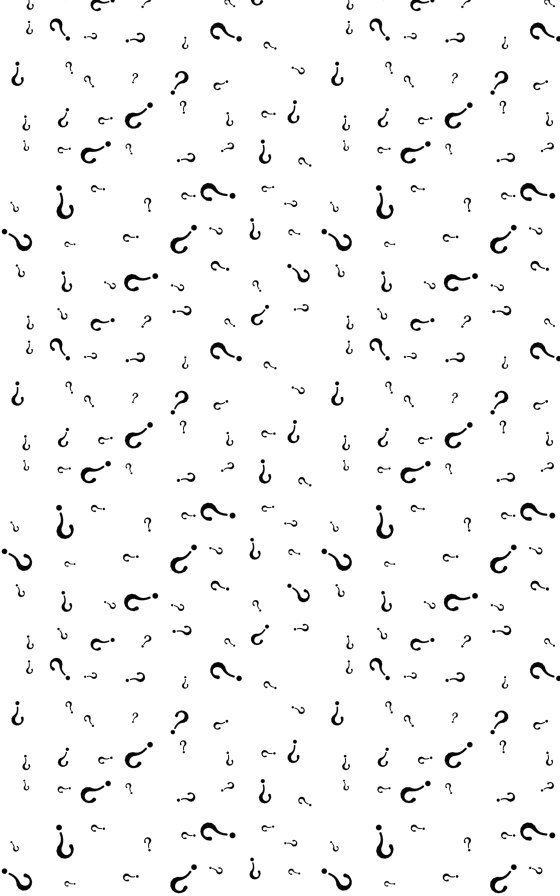
Give the GLSL for this pattern, as a WebGL 1 fragment shader.

```glsl
precision highp float;

// Scattered hooked strokes with dots, black on white, in a tile that repeats.
// Each cell of a jittered grid holds one turned and scaled mark; a hook is a
// chain of tapered capsules along an arc that runs on into a curved stem.

uniform vec2 u_resolution;

const float TAU = 6.2831853;
const float TILE_WIDTH = 0.571;   // tile side, in canvas widths
const float TILE_CELLS = 8.0;     // cells along a tile side
const int HOOK_STEPS = 14;
const vec3 PAPER = vec3(1.0);
const vec3 INK = vec3(0.015);

// Two random values in 0..1 for a cell and a seed.
vec2 hash2(vec2 cell, float seed) {
  vec3 q = fract(vec3(cell.xyx + seed * 7.31) * vec3(0.1031, 0.1030, 0.0973));
  q += dot(q, q.yzx + 33.33);
  return fract((q.xx + q.yz) * q.zy);
}

vec2 rotate(vec2 p, float angle) {
  float c = cos(angle), s = sin(angle);
  return vec2(c * p.x - s * p.y, s * p.x + c * p.y);
}

// Distance to a segment whose radius changes from ra to rb.
float taperedCapsule(vec2 p, vec2 a, vec2 b, float ra, float rb) {
  vec2 ab = b - a;
  float h = clamp(dot(p - a, ab) / dot(ab, ab), 0.0, 1.0);
  return length(p - a - ab * h) - mix(ra, rb, h);
}

// Centre line of the hook for t in 0..1: an arc, then a quadratic curve.
vec2 hookSpine(float t) {
  const float ARC_SHARE = 0.68;
  if (t < ARC_SHARE) {
    float angle = radians(mix(200.0, -50.0, t / ARC_SHARE));
    return vec2(0.0, 0.25) + 0.19 * vec2(cos(angle), sin(angle));
  }
  float s = (t - ARC_SHARE) / (1.0 - ARC_SHARE);
  vec2 start = vec2(0.122, 0.104), bend = vec2(-0.02, -0.015), tip = vec2(0.0, -0.25);
  return mix(mix(start, bend, s), mix(bend, tip, s), s);
}

// Half width of the stroke: a blob at the start, heavy on the right, thin tip.
float strokeRadius(float t) {
  float offset = (t - 0.52) / 0.2;
  float blob = 1.0 - smoothstep(0.0, 0.15, t);
  return 0.03 + 0.045 * exp(-offset * offset) + 0.025 * blob;
}

// Distance to a mark of length one, centred on the origin.
float markDistance(vec2 p) {
  float d = length(p - vec2(0.0, -0.42)) - 0.08;
  vec2 from = hookSpine(0.0);
  float fromRadius = strokeRadius(0.0);
  for (int i = 1; i <= HOOK_STEPS; i++) {
    float t = float(i) / float(HOOK_STEPS);
    vec2 to = hookSpine(t);
    float toRadius = strokeRadius(t);
    d = min(d, taperedCapsule(p, from, to, fromRadius, toRadius));
    from = to;
    fromRadius = toRadius;
  }
  return d;
}

// Mark length in cells: large ones keep apart, some small ones are left out.
float markSize(vec2 cell) {
  vec2 pick = hash2(cell, 1.0);
  float slot = mod(cell.x + 3.0 * cell.y, 8.0);
  float small = mix(0.27, 0.40, pick.y) * step(0.12, pick.x);
  float medium = mix(0.45, 0.56, pick.y);
  float large = pick.x < 0.5 ? mix(0.82, 0.93, pick.y) : mix(0.58, 0.70, pick.y);
  if (mod(slot, 4.0) < 0.5) return large;
  if (mod(slot, 4.0) > 1.5 && mod(slot, 4.0) < 2.5 && pick.x > 0.45) return medium;
  return small;
}

// Distance to the nearest mark, in cells.
float scatterDistance(vec2 p) {
  vec2 home = floor(p);
  float d = 1.0;
  for (int y = -1; y <= 1; y++) {
    for (int x = -1; x <= 1; x++) {
      vec2 cell = home + vec2(float(x), float(y));
      vec2 id = mod(cell, TILE_CELLS);
      float size = markSize(id);
      vec2 jitter = (hash2(id, 2.0) - 0.5) * 0.68 * (1.0 - 0.6 * size);
      vec2 local = p - cell - 0.5 - jitter;
      if (size > 0.0 && length(local) < 0.6 * size + 0.1) {
        float angle = TAU * hash2(id, 3.0).x;
        d = min(d, size * markDistance(rotate(local, angle) / size));
      }
    }
  }
  return d;
}

void main() {
  float cellsPerWidth = TILE_CELLS / TILE_WIDTH;
  vec2 p = gl_FragCoord.xy / u_resolution.x * cellsPerWidth;
  float pixel = cellsPerWidth / u_resolution.x;
  float ink = 1.0 - smoothstep(-0.75 * pixel, 0.75 * pixel, scatterDistance(p));
  gl_FragColor = vec4(mix(PAPER, INK, ink), 1.0);
}
```
